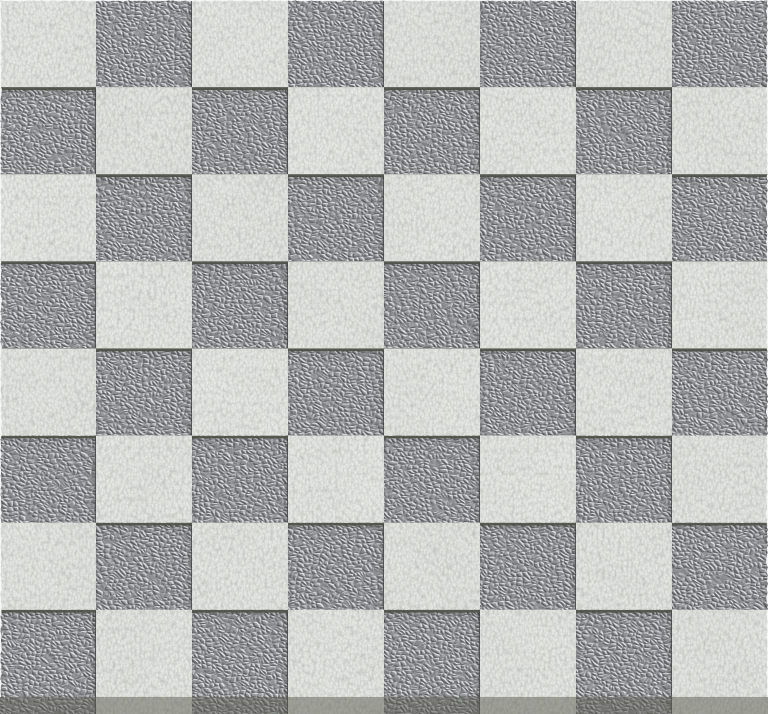
Give the GLSL for this pattern, as a WebGL 2 fragment shader.

```glsl
#version 300 es
precision highp float;
// Raised checkerboard of pale stone and embossed grey leather tiles with a shaded front edge.

uniform vec2 u_resolution;
out vec4 fragColor;

vec2 hash2(vec2 p) {
  vec3 q = fract(p.xyx * vec3(0.1031, 0.103, 0.0973));
  q += dot(q, q.yzx + 33.33);
  return fract((q.xx + q.yz) * q.zy);
}

// Distances to the nearest and second nearest scattered points
vec2 cellular(vec2 p) {
  vec2 base = floor(p), f = fract(p), d = vec2(8.0);
  for (int j = -1; j <= 1; j++) {
    for (int i = -1; i <= 1; i++) {
      vec2 o = vec2(i, j);
      float r = length(o + hash2(base + o) - f);
      d = r < d.x ? vec2(r, d.x) : vec2(d.x, min(d.y, r));
    }
  }
  return d;
}

// Leather relief: bumps parted by narrow creases
float relief(vec2 p) {
  p += 0.3 * sin(p.yx * 1.7 + 1.3 * sin(p * 0.6));
  vec2 d = cellular(p);
  return smoothstep(0.0, 0.6, d.y - d.x) - 0.4 * d.x;
}

vec3 leather(vec2 p) {
  vec2 s = p * vec2(135.0, 185.0) + vec2(0.0, p.x * 30.0);
  float slope = relief(s) - relief(s + vec2(0.22, 0.3));
  float fine = cellular(s * 1.9 + 17.0).x - 0.45;
  float tone = 0.565 + 0.17 * slope + 0.1 * max(slope, 0.0) + 0.09 * fine;
  return tone * vec3(0.985, 1.0, 1.02);
}

vec3 stone(vec2 p) {
  float streaks = cellular(p * vec2(250.0, 135.0) + 5.0).x - 0.45;
  float specks = cellular(p * vec2(330.0, 290.0)).x - 0.45;
  float clouds = sin(p.x * 47.0 + 2.0 * sin(p.y * 39.0)) * sin(p.y * 53.0);
  return vec3(0.842, 0.855, 0.836) - 0.11 * streaks - 0.08 * specks + 0.006 * clouds;
}

void main() {
  vec2 uv = gl_FragCoord.xy / u_resolution;
  vec2 p = uv * vec2(1.0, u_resolution.y / u_resolution.x);

  // Eight columns and eight rows from the top, with a strip left below
  vec2 grid = vec2(uv.x, 1.0 - uv.y) * vec2(8.0, 8.197);
  vec2 px = vec2(8.0, 8.197) / u_resolution;
  vec2 cell = min(floor(grid), 7.0);
  vec2 f = grid - cell;
  float front = smoothstep(-0.5, 0.5, (grid.y - 8.0) / px.y);

  // Smoothed checker: 1 on stone, 0 on leather
  vec2 side = clamp(2.0 * sin(3.14159 * grid) / (3.14159 * px), -1.0, 1.0);
  if (grid.y > 7.9) side.y = -1.0;
  float raised = 0.5 + 0.5 * side.x * side.y;

  // Each tile has its own patch of grain
  vec2 grainAt = p + floor(hash2(cell + 3.0) * 40.0) / 20.0;
  vec3 dark = leather(grainAt);
  vec3 pale = stone(grainAt) + 0.012 * (hash2(cell + 9.0).x - 0.5);

  // Side shade and the thin right-hand gap on sunken tiles
  float right = 1.0 - f.x;
  dark *= 1.0 - 0.22 * exp(-right * 38.0) - 0.1 * exp(-f.x * 60.0);
  dark = mix(dark, vec3(0.27, 0.28, 0.27), 0.75 * (1.0 - smoothstep(0.012 - px.x * 0.5, 0.012 + px.x * 0.5, right)));

  // Visible lower face of the raised tile above
  if (cell.y > 0.5) {
    dark *= 1.0 - 0.28 * exp(-f.y * 24.0);
    float lip = 1.0 - smoothstep(0.032 - px.y * 0.5, 0.032 + px.y * 0.5, f.y);
    dark = mix(dark, vec3(0.35, 0.36, 0.32) - 0.06 * f.y / 0.032, 0.92 * lip);
  }
  vec3 color = mix(dark, pale, raised);

  // Front edge of the board
  color = mix(color, mix(color, vec3(0.36, 0.36, 0.32), 0.5), front);

  // Frayed pale outline
  float fray = 0.0012 + 0.0025 * (cellular(p * 130.0).x - 0.35);
  float rim = min(min(uv.x, 1.0 - uv.x), 1.0 - uv.y);
  float worn = 1.0 - smoothstep(fray - 0.0008, fray + 0.0008, rim);
  color = mix(color, vec3(0.96, 0.97, 0.96), worn * (1.0 - front));

  fragColor = vec4(color, 1.0);
}
```
